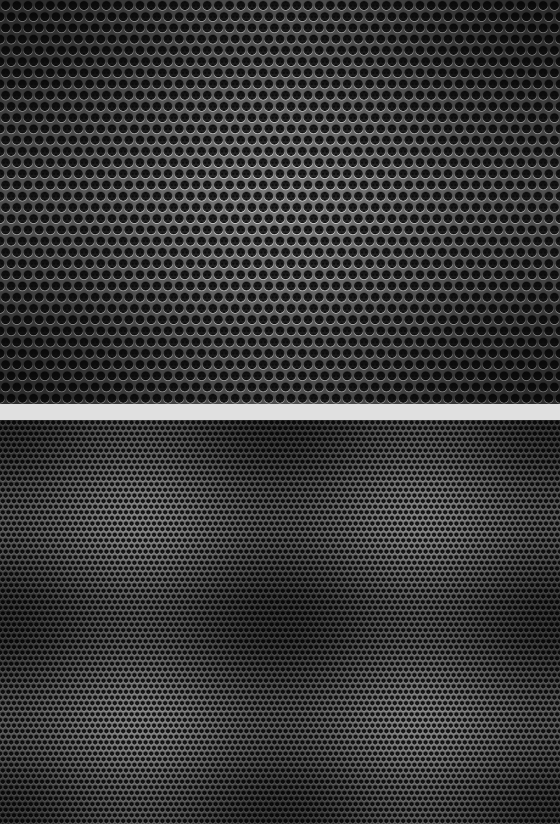
Top: one tile. Bottom: repeated 2 by 2.
Reproduce this pattern procedurally as a Shadertoy shader.

```glsl
// Perforated dark metal sheet: staggered round holes with lit lower rims and a soft central glow.

const float TAU = 6.2831853;
const vec2 HOLES = vec2(50.0, 36.0);   // repeats across and down; rows must be even
const float HOLE_RADIUS = 0.385;       // in cell units
const float RIM_WIDTH = 0.075;

// Offset from the nearest centre of a grid whose even rows shift by half a cell.
vec2 staggeredCell(vec2 p) {
    float evenRow = 1.0 - mod(floor(p.y), 2.0);
    return fract(p + vec2(0.5 * evenRow, 0.0)) - 0.5;
}

// Coverage of the region where dist is negative, softened over one pixel.
float fill(float dist, float pixel) {
    return 1.0 - smoothstep(-0.5 * pixel, 0.5 * pixel, dist);
}

// Coverage of a line of the given width centred on dist = 0.
float stroke(float dist, float width, float pixel) {
    return fill(abs(dist) - 0.5 * width, pixel);
}

// Periodic light pool: 1 in the middle, 0 in the corners.
float centreGlow(vec2 uv) {
    vec2 wave = 0.5 - 0.5 * cos(TAU * uv);
    return pow(0.5 * (wave.x + wave.y), 1.1);
}

// Fine second mesh seen through the holes, shaded from above.
float innerMesh(vec2 grid, vec2 cell, float glow, float pixel) {
    float finePixel = 3.0 * pixel;
    float pore = fill(length(staggeredCell(grid * 3.0)) - 0.3, finePixel);
    float shade = smoothstep(0.35, -0.3, cell.y);
    float web = mix(0.055, 0.17, glow) * mix(0.5, 1.0, shade);
    return mix(web, 0.035, 0.8 * pore);
}

void mainImage(out vec4 fragColor, in vec2 fragCoord) {
    vec2 uv = fragCoord / iResolution.xy;
    vec2 grid = uv * HOLES;
    vec2 cell = staggeredCell(grid);
    float pixel = HOLES.y / iResolution.y;

    float glow = centreGlow(uv);
    float radius = length(cell);
    float edge = radius - HOLE_RADIUS;
    float up = cell.y / max(radius, 0.001);

    // Sheet, with a slight shadow over each hole
    float metal = mix(0.17, 0.46, glow);
    float shadow = smoothstep(0.12, 0.0, edge) * smoothstep(-0.2, 1.0, up);
    float tone = metal * (1.0 - 0.35 * shadow);

    // Hole and the mesh below it
    float depth = innerMesh(grid, cell, glow, pixel);
    tone = mix(tone, depth, fill(edge, pixel));

    // Rim: bright crescent below, dim along the sides
    float lit = smoothstep(0.15, -0.9, up);
    float rim = stroke(edge - 0.5 * RIM_WIDTH, RIM_WIDTH, pixel);
    float rimTone = metal * 1.25 + 0.22;
    tone = mix(tone, rimTone, rim * lit);

    fragColor = vec4(vec3(tone), 1.0);
}
```
